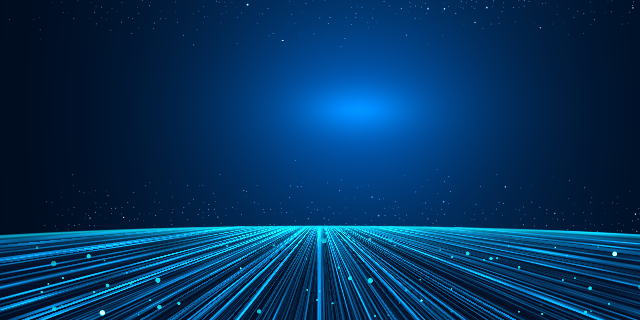
Give the GLSL for this background, as a WebGL 2 fragment shader.

```glsl
#version 300 es
precision highp float;
// Blue glow in a starry sky above a curved floor of cyan light rays.

uniform vec2 u_resolution;
out vec4 outColor;

const vec3 NIGHT = vec3(0.0, 0.03, 0.09);
const vec3 DEEP_BLUE = vec3(0.005, 0.185, 0.375);
const vec3 FLOOR_DARK = vec3(0.008, 0.055, 0.14);
const vec3 RAY_BLUE = vec3(0.025, 0.53, 0.8);
const vec3 CYAN = vec3(0.05, 0.87, 0.94);
const vec2 GLOW_CENTER = vec2(1.12, 0.656);
const vec2 VANISHING = vec2(1.005, 0.328);

float hash(vec2 p) {
  vec3 q = fract(p.xyx * vec3(0.1031, 0.1030, 0.0973));
  q += dot(q, q.yzx + 33.33);
  return fract((q.x + q.y) * q.z);
}

vec2 gradient(vec2 cell) {
  float angle = 6.2832 * hash(cell);
  return vec2(cos(angle), sin(angle));
}

float gradientNoise(vec2 p) {
  vec2 i = floor(p), f = fract(p);
  vec2 w = f * f * f * (f * (f * 6.0 - 15.0) + 10.0);
  vec2 e = vec2(1.0, 0.0);
  float low = mix(dot(gradient(i), f), dot(gradient(i + e), f - e), w.x);
  float high = mix(dot(gradient(i + e.yx), f - e.yx),
                   dot(gradient(i + 1.0), f - 1.0), w.x);
  return mix(low, high, w.y);
}

// One randomly placed round dot in some of the grid cells.
float dots(vec2 p, float size, float radius, float density, float seed, float px) {
  vec2 cell = floor(p / size) + seed;
  vec2 center = 0.2 + 0.6 * vec2(hash(cell + 11.0), hash(cell + 37.0));
  float r = radius * mix(0.5, 1.0, hash(cell + 71.0));
  float d = length(fract(p / size) - center) * size;
  float lit = step(hash(cell), density) * mix(0.3, 1.0, hash(cell + 93.0));
  return lit * (1.0 - smoothstep(r - 0.5 * px, r + 0.7 * px, d));
}

// Rays of random width and strength, fanned around the vanishing point.
float rays(float angle, float radius, float count, float seed, float px) {
  float id = floor(angle * count) + seed;
  float center = mix(0.3, 0.7, hash(vec2(id, seed)));
  float d = abs(fract(angle * count) - center) * radius / count;
  float w = mix(0.0006, 0.0036, pow(hash(vec2(id, seed + 5.0)), 2.0)) * (0.6 + radius);
  float lit = smoothstep(0.35, 1.0, hash(vec2(id, seed + 9.0)));
  float flow = 0.75 + 0.9 * gradientNoise(vec2(radius * 5.0, id * 3.7));
  return lit * flow * (1.0 - smoothstep(w - 0.5 * px, w + px, d));
}

vec3 sky(vec2 p) {
  vec2 d = p - GLOW_CENTER;
  vec3 color = mix(NIGHT, DEEP_BLUE, exp(-1.8 * d.x * d.x - 0.7 * d.y * d.y));
  color += vec3(0.0, 0.16, 0.33) * exp(-7.0 * d.x * d.x - 14.0 * d.y * d.y);
  color += vec3(0.0, 0.14, 0.2) * exp(-40.0 * d.x * d.x - 160.0 * d.y * d.y);
  return color + vec3(0.0, 0.11, 0.16) * exp(-length(d / vec2(0.16, 0.045)));
}

// Stars gather along the top edge and just above the horizon.
float stars(vec2 p, float height, float px) {
  float band = max(smoothstep(0.84, 1.02, p.y), 1.0 - smoothstep(0.0, 0.22, height));
  band *= smoothstep(0.0, 0.3, p.x);
  float fine = dots(p, 0.017, 0.0013, 0.36 * band, 3.0, px);
  float large = dots(p, 0.05, 0.0028, 0.13 * band, 140.0, px);
  return 0.55 * fine + large;
}

vec3 ground(vec2 p, float depth, float px) {
  vec2 d = vec2(p.x - VANISHING.x, VANISHING.y - p.y);
  float radius = length(d);
  float angle = atan(d.x, max(d.y, 0.001));
  float outward = smoothstep(0.2, 1.1, abs(angle));
  float light = 0.0;
  for (int i = 0; i < 4; i++) {
    float layer = float(i);
    float count = 17.0 * pow(1.85, layer);
    float strength = mix(1.0 - 0.28 * layer, 1.0, outward);
    light += strength * rays(angle, radius, count, 20.0 + 170.0 * layer, px);
  }
  light += 0.9 * (1.0 - smoothstep(0.003, 0.003 + 2.0 * px, abs(d.x + 0.007)));

  float haze = exp(-depth * 24.0);
  float middle = exp(-2.0 * d.x * d.x);
  vec3 color = FLOOR_DARK + vec3(0.0, 0.13, 0.2) * haze;
  color += mix(RAY_BLUE, CYAN, 0.6 * haze * middle) * min(light, 1.15) * 0.92;
  color += CYAN * 0.25 * smoothstep(0.8, 1.6, light);
  color += CYAN * 0.35 * haze * middle;

  // Drifting sparks, a few of them almost white.
  float spark = dots(p, 0.075, 0.0085, 0.26, 300.0, px);
  spark = max(spark, dots(p, 0.035, 0.0035, 0.1, 410.0, px));
  vec3 tint = mix(CYAN, vec3(0.85, 1.0, 1.0), step(0.88, spark));
  float cover = smoothstep(0.0, 0.6, spark);
  return mix(color, tint, cover * smoothstep(0.02, 0.06, depth));
}

void main() {
  float px = 1.0 / u_resolution.y;
  vec2 p = gl_FragCoord.xy * px;
  float fromMiddle = p.x - 1.02;
  float height = p.y - 0.294 + 0.028 * fromMiddle * fromMiddle;

  vec3 upper = sky(p) + vec3(0.65, 0.9, 1.0) * stars(p, height, px);
  vec3 lower = ground(p, max(-height, 0.0), px);
  vec3 color = mix(lower, upper, smoothstep(-0.7 * px, 0.7 * px, height));

  // Bright rim below the horizon, strongest near the middle.
  float rim = exp(-max(-height - 0.004, 0.0) / 0.006) * (1.0 - smoothstep(-px, px, height));
  color = mix(color, CYAN, rim * mix(0.55, 1.0, exp(-2.5 * fromMiddle * fromMiddle)));
  outColor = vec4(clamp(color, 0.0, 1.0), 1.0);
}
```
